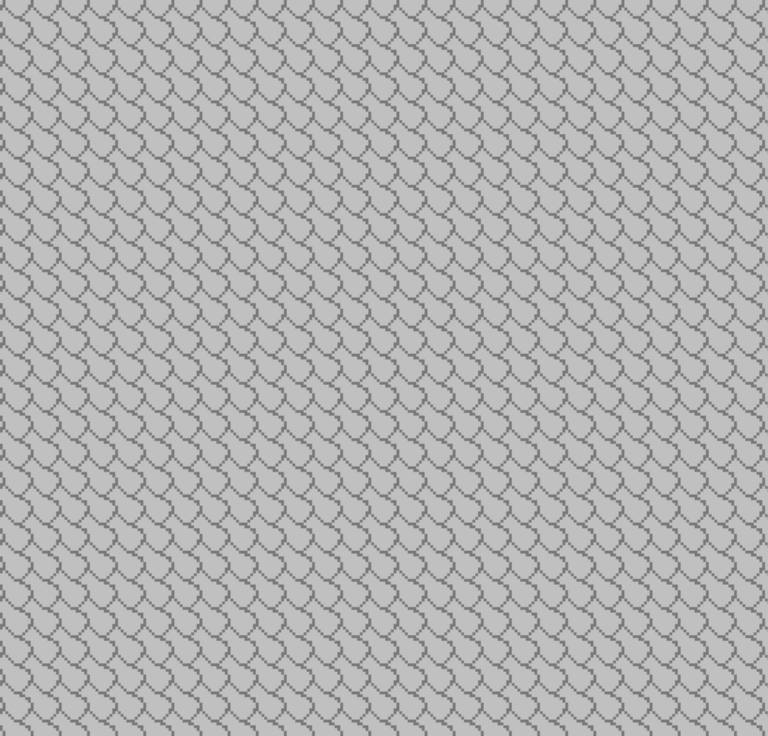
Write a Shadertoy shader that draws this pattern.

```glsl
// Grey mesh of small heart-like scales outlined by one-texel stair-stepped strokes.
// Each repeat is a 10 x 10 texel cell whose ink comes from line formulas;
// neighbouring texels are blended across a narrow band for soft edges.

#define REPEATS vec2(27.3, 26.15)     // cells across and down
#define CELL 10.0                     // texels per cell side
#define PHASE vec2(-0.94, 0.31)       // shift of the lattice, in texels
#define EDGE_BLEND 0.53               // width of the blend between texels
#define GROUND_COLOR vec3(0.753)
#define INK_COLOR vec3(0.472)

// True where a column or row index equals the given value
bool same(float a, float b) {
    return abs(a - b) < 0.25;
}

// Ink of one texel: 1 on a stroke, 0 on the ground; rows count downward
float inkAt(vec2 texel) {
    vec2 t = mod(texel, CELL);

    // Short upright wall, with a jog at its foot
    bool wall = (t.x < 0.5 && t.y < 2.5) || (same(t.x, 9.0) && same(t.y, 2.0));

    // Scallop hanging between two walls, flat at the bottom
    float scallopRow = min(min(t.x + 2.0, 6.0), 12.0 - t.x);
    bool scallop = t.x > 0.5 && same(t.y, scallopRow);

    // Branch falling from the scallop to the top of the next wall
    float branchRow = 6.0 + floor(0.7 * (t.x - 5.0) + 0.5);
    bool branch = t.x > 5.5 && same(t.y, branchRow);
    bool elbow = same(t.x, 9.0) && same(t.y, 8.0);

    return (wall || scallop || branch || elbow) ? 1.0 : 0.0;
}

// Blend of the four nearest texels, with a narrow transition
float softInk(vec2 p, vec2 blendWidth) {
    vec2 q = p - 0.5;
    vec2 base = floor(q);
    vec2 w = clamp((fract(q) - 0.5) / blendWidth + 0.5, 0.0, 1.0);
    float ink = 0.0;
    for (int y = 0; y < 2; y++) {
        for (int x = 0; x < 2; x++) {
            vec2 corner = vec2(float(x), float(y));
            vec2 weight = mix(1.0 - w, w, corner);
            ink += weight.x * weight.y * inkAt(base + corner);
        }
    }
    return ink;
}

void mainImage(out vec4 fragColor, in vec2 fragCoord) {
    vec2 uv = fragCoord / iResolution.xy;
    uv.y = 1.0 - uv.y;

    vec2 texels = REPEATS * CELL;
    vec2 pixelSize = texels / iResolution.xy;
    vec2 blendWidth = clamp(pixelSize, vec2(EDGE_BLEND), vec2(1.0));

    float ink = softInk(uv * texels + PHASE, blendWidth);
    fragColor = vec4(mix(GROUND_COLOR, INK_COLOR, ink), 1.0);
}
```
